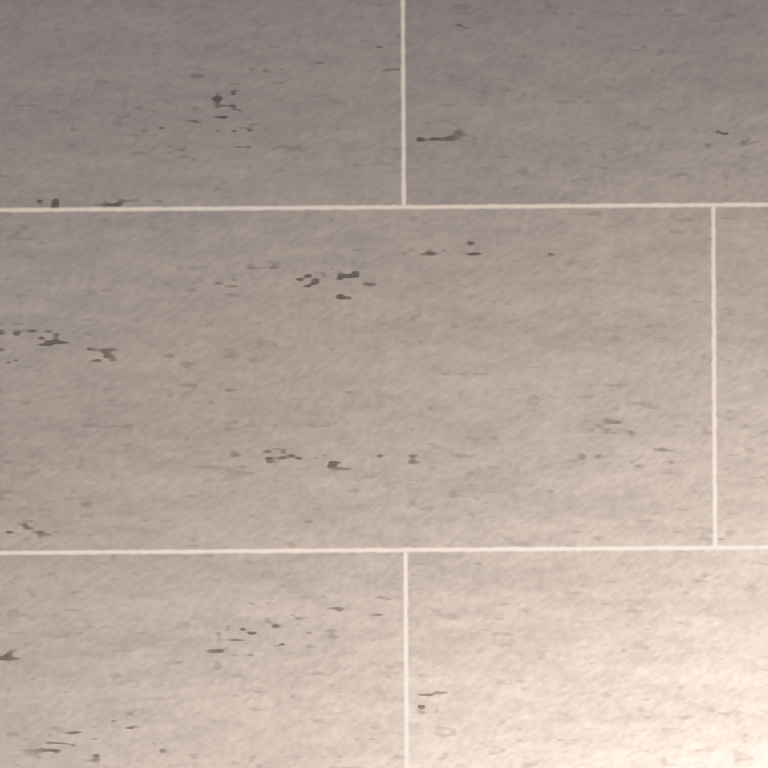
Write a Shadertoy shader that draws this texture.

```glsl
const vec2 TILE = vec2(1.25, 0.4465);
const float ROW_BASE = 0.2800;
const float JOINT_WIDTH = 0.0054;

float hash(vec2 p) {
    vec3 q = fract(vec3(p.xyx) * 0.1031);
    q += dot(q, q.yzx + 33.33);
    return fract((q.x + q.y) * q.z);
}

float noise(vec2 p) {
    vec2 i = floor(p), f = fract(p);
    f = f * f * (3.0 - 2.0 * f);
    float low = mix(hash(i), hash(i + vec2(1, 0)), f.x);
    float high = mix(hash(i + vec2(0, 1)), hash(i + vec2(1, 1)), f.x);
    return mix(low, high, f.y);
}

float fbm(vec2 p) {
    float sum = 0.0, amp = 0.5;
    for (int i = 0; i < 4; i++) {
        sum += amp * noise(p);
        p = p * 2.03 + 17.3;
        amp *= 0.5;
    }
    return sum / 0.9375;
}

// Soft lamp glow, strongest at the lower right
float lampLight(vec2 uv) {
    float d = 1.0 - uv.y;
    float left = 0.510 + 0.19 * d + 0.06 * d * d;
    return left + uv.x * (0.02 + 0.20 * d + 0.08 * d * d);
}

// Warm grey ramp, most saturated in the middle tones
vec3 stoneColour(float light) {
    float t = light - 0.51;
    float middle = max(0.0, t * (0.45 - t)) / 0.05;
    return vec3(0.51, 0.48, 0.47) + vec3(1.0, 0.91, 0.82) * t - vec3(0.0, 0.008, 0.024) * middle;
}

// Tile index in xy, distance to the nearest joint in zw
vec4 tileLayout(vec2 uv) {
    float y = uv.y - 0.0072 * uv.x - ROW_BASE;
    float row = floor(y / TILE.y);
    float shift = 0.9325 - 0.403 * mod(row, 2.0);
    float x = uv.x + 0.005 * uv.y - shift;
    vec2 toJoint = abs(vec2(x, y) - TILE * round(vec2(x, y) / TILE));
    return vec4(floor(x / TILE.x), row, toJoint);
}

// Horizontal bedding and fine slanted grain
float veins(vec2 p) {
    float bands = fbm(p * vec2(2.5, 26.0)) - 0.5;
    float streaks = fbm(p * vec2(20.0, 80.0)) - 0.5;
    vec2 slanted = vec2(p.x + 0.7 * p.y, p.y - 0.6 * p.x);
    float grain = noise(slanted * vec2(85.0, 190.0)) - 0.5;
    float speck = noise(p * vec2(190.0, 240.0) + 9.0) - 0.5;
    return 0.07 * bands + 0.10 * streaks + 0.062 * grain + 0.040 * speck;
}

// Faint flecks everywhere, and a few darker holes in rare clusters
float pits(vec2 p, float density) {
    float cluster = smoothstep(0.66, 0.92, noise(p * vec2(5.0, 22.0)) + density);
    float hole = 0.6 * noise(p * vec2(38.0, 130.0)) + 0.4 * noise(p * vec2(95.0, 210.0));
    float fleck = 0.22 * smoothstep(0.70, 0.90, hole);
    return fleck + cluster * smoothstep(0.66, 0.84, hole);
}

float lineMask(float dist, float width, float blur) {
    return 1.0 - smoothstep(0.5 * width - blur, 0.5 * width + blur, dist);
}

void mainImage(out vec4 fragColor, in vec2 fragCoord) {
    vec2 uv = fragCoord / iResolution.xy;
    float blur = max(0.0022, 0.8 / iResolution.y);

    // Each tile samples its own part of the stone
    vec4 tile = tileLayout(uv);
    float seed = hash(tile.xy + 20.0);
    vec2 p = uv + vec2(3.0, 5.0) + 7.0 * seed;
    float light = lampLight(uv);

    // Stone surface
    float tone = light * (1.0 + veins(p) + 0.02 * (seed - 0.5));
    vec3 colour = stoneColour(tone);
    float wear = pits(p, 0.07 - 0.14 * uv.x);
    colour *= 1.0 - vec3(0.34, 0.36, 0.37) * min(wear, 1.0);

    // Joints with slightly rough edges
    float rough = 0.0010 * (noise(uv * 150.0) - 0.5);
    float joint = min(tile.z, tile.w) + rough;
    vec3 grout = min(stoneColour(0.42 + 0.68 * light) + 0.04, vec3(1.0, 0.96, 0.92));
    colour = mix(colour, grout, 0.85 * lineMask(joint, JOINT_WIDTH, blur));

    fragColor = vec4(clamp(colour, 0.0, 1.0), 1.0);
}
```
